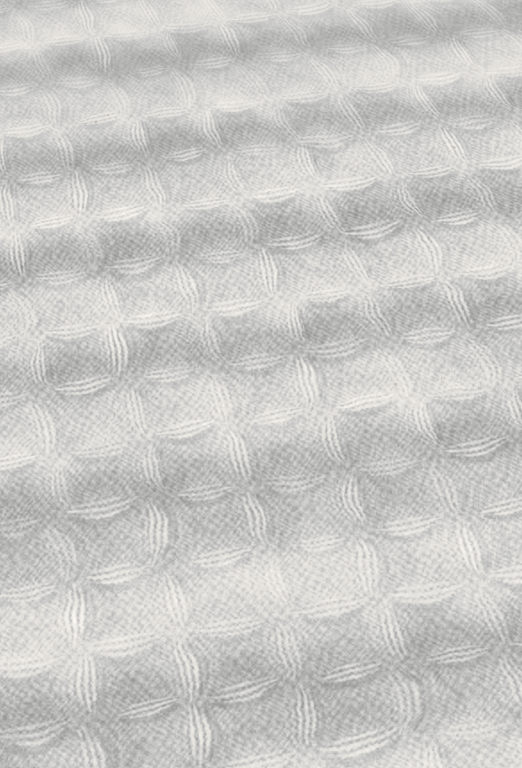
Give the GLSL for this texture, as a WebGL 2 fragment shader.

```glsl
#version 300 es
precision highp float;
// Pale waffle-weave cotton lying in soft slanted folds, seen at an angle.
uniform vec2 u_resolution;
out vec4 outColor;

const float TAU = 6.2831853;
const vec3 COOL = vec3(1.0, 1.0, 0.991);
const vec3 WARM = vec3(1.0, 0.99, 0.968);
const vec3 FLECK = vec3(0.57, 0.52, 0.46);

float hash(vec2 p) {
  return fract(sin(dot(p, vec2(127.1, 311.7))) * 43758.5453);
}

float noise(vec2 p) {
  vec2 i = floor(p), f = fract(p);
  f = f * f * (3.0 - 2.0 * f);
  return mix(mix(hash(i), hash(i + vec2(1, 0)), f.x),
             mix(hash(i + vec2(0, 1)), hash(i + vec2(1, 1)), f.x), f.y);
}

float fbm(vec2 p) {
  return 0.55 * noise(p) + 0.3 * noise(p * 2.1 + 7.3) + 0.15 * noise(p * 4.3 + 2.7);
}

vec2 noise2(vec2 p) {
  return vec2(noise(p), noise(p + 19.0)) - 0.5;
}

// Maps the canvas to cloth cells: x counts columns, y counts rows downward.
vec2 clothGrid(vec2 p) {
  float down = 1.0 - p.y;
  float slant = down + p.x * (0.12 + 0.075 * down);
  float row = (sqrt(0.003136 + 0.0076 * (slant - 0.117)) - 0.056) / 0.0038;
  return vec2((p.x - 0.19 - 0.0241 * row) / (0.086 + 0.0044 * row), row);
}

// Light across the folds: a crisp crest, shade below it, then a slow rise.
float foldLight(vec2 grid, float wobble) {
  float fold = (grid.y - 1.0) / 2.0 - max(grid.y - 7.0, 0.0) / 6.0 + wobble;
  float f = fract(fold);
  float fall = max(1.0 - f / 0.32, 0.0);
  return fall * fall + smoothstep(0.32, 0.98, f);
}

// Lens-shaped coverage of a bundle running along q.x.
float lens(vec2 q, vec2 halfSize) {
  float along = q.x / halfSize.x;
  float across = abs(q.y) / halfSize.y + along * along;
  return 1.0 - smoothstep(0.55, 1.1, across);
}

// Raised loose threads: bright strands, dark gaps and a shadow on one side.
float floatThreads(vec2 q, vec2 halfSize, float strands, float bend) {
  q.y += bend * (q.x * q.x - 0.3 * halfSize.x * halfSize.x);
  float along = q.x / halfSize.x;
  float spread = q.y / (halfSize.y * (1.15 - 0.5 * min(along * along, 1.0)));
  float strand = cos(spread * strands * TAU * 0.5 + along);
  float shadow = lens(q - vec2(0.0, halfSize.y * 0.65), halfSize);
  float body = lens(q, halfSize);
  return body * (0.03 + 0.07 * strand) - 0.065 * shadow * (1.0 - body);
}

// One bundle per cell, with its own offset, lean, bend and strength.
float floatLayer(vec2 grid, vec2 shift, vec2 halfSize, float strands, bool upright) {
  vec2 g = grid - shift;
  vec2 id = floor(g + 0.5);
  vec2 q = g - id;
  float a = hash(id + shift * 17.0), b = hash(id + 31.4 + shift);
  q += (vec2(a, b) - 0.5) * vec2(0.14, 0.12);
  q = upright ? q.yx : q;
  q.y += (b - 0.5) * 0.2 * q.x;
  float bend = upright ? (a - 0.5) * 1.3 : 0.35 + 0.4 * (a - 0.5);
  return floatThreads(q, halfSize * mix(0.85, 1.15, a), strands, bend) * mix(0.6, 1.2, b);
}

// Plain weave, bowed around each cell and faded where it gets too fine.
float weave(vec2 grid) {
  vec2 bow = 0.055 * vec2(sin(TAU * grid.x) * cos(TAU * grid.y),
                          sin(TAU * grid.y) * cos(TAU * grid.x));
  vec2 phase = (grid + bow) * vec2(12.0, 8.0) * TAU;
  phase += 2.0 * noise2(grid * 5.0) + 1.6 * noise2(grid * vec2(17.0, 11.0));
  vec2 fine = 1.0 - smoothstep(1.6, 3.1, fwidth(phase));
  return sin(phase.x) * sin(phase.y) * fine.x * fine.y;
}

void main() {
  vec2 p = gl_FragCoord.xy / u_resolution.y;
  vec2 grid = clothGrid(p);
  float focus = mix(0.55, 1.0, smoothstep(-1.0, 4.0, grid.y));

  // Folds and puckered cells
  float wobble = 0.18 * (fbm(grid * vec2(0.8, 0.5)) - 0.5) + 0.025 * cos(TAU * grid.x);
  float tone = 0.729 + 0.152 * foldLight(grid, wobble);
  vec2 pucker = grid + 0.3 * noise2(grid);
  tone += 0.016 * sin(TAU * pucker.y) + 0.018 * cos(TAU * pucker.x) * cos(TAU * pucker.y);
  tone += 0.1 * (fbm(grid * 1.4 + 4.0) - 0.5);

  // Loose threads across and down, with fainter bowed threads around them
  vec2 loose = grid + 0.05 * noise2(grid * 4.0) + 0.012 * noise2(grid * 11.0);
  float threads = floatLayer(loose, vec2(0.0), vec2(0.37, 0.17), 4.0, false);
  threads += floatLayer(loose, vec2(0.5), vec2(0.43, 0.14), 4.5, true);
  float bowed = floatLayer(loose, vec2(0.5), vec2(0.55, 0.3), 10.0, true);
  float wear = 0.65 + 0.6 * noise(grid * vec2(6.0, 4.0) + 50.0);
  tone += (threads + 0.4 * bowed) * focus * wear;

  // Weave and fibre grain
  float cover = smoothstep(0.01, 0.07, abs(threads));
  float grain = noise(p * 430.0) + 0.6 * noise(p * 210.0) - 0.8;
  tone += focus * (0.055 * weave(grid) * (1.0 - 0.7 * cover) + 0.1 * grain);

  // Neutral shade to warm light, with rare tan flecks
  tone = min(tone, 0.88 + 0.5 * (tone - 0.88));
  vec3 color = tone * mix(COOL, WARM, smoothstep(0.78, 0.9, tone));
  float fleck = smoothstep(0.94, 0.99, noise(p * 120.0 + 40.0)) * smoothstep(0.6, 0.8, noise(p * 14.0));
  outColor = vec4(mix(color, FLECK, 0.35 * fleck), 1.0);
}
```
